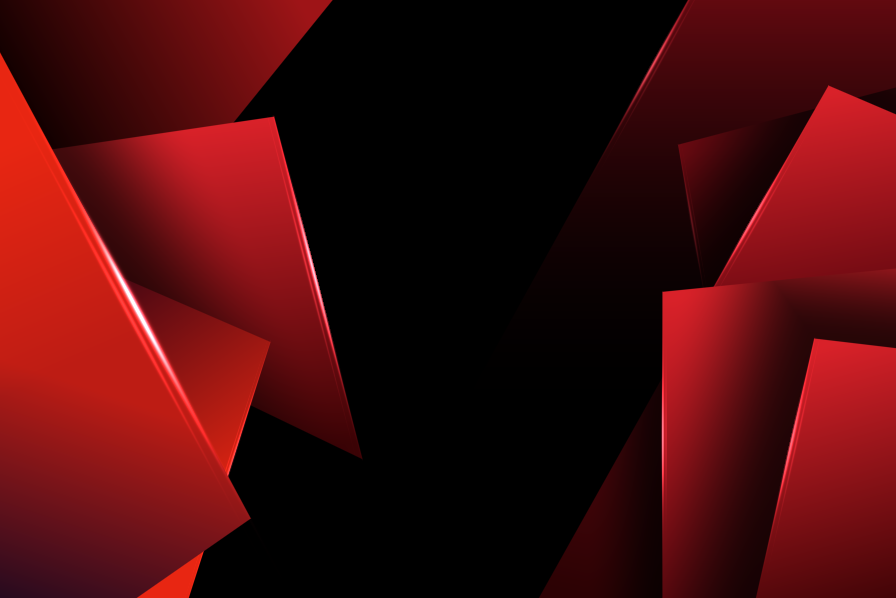
Reproduce this background procedurally as a Shadertoy shader.

```glsl
// Overlapping glossy red panels with lit edges at both sides of a black field.

const vec3 CRIMSON = vec3(0.85, 0.13, 0.16);
const vec3 WINE    = vec3(0.44, 0.04, 0.07);
const vec3 EMBER   = vec3(0.23, 0.01, 0.02);
const vec3 ORANGE  = vec3(0.91, 0.15, 0.07);
const vec3 SCARLET = vec3(0.74, 0.11, 0.08);
const vec3 PLUM    = vec3(0.15, 0.04, 0.12);
const vec3 PINK    = vec3(1.00, 0.20, 0.28);

// Signed distance to the line a-b, positive on its left side.
float side(vec2 p, vec2 a, vec2 b) {
    vec2 e = normalize(b - a);
    return dot(p - a, vec2(-e.y, e.x));
}

// Distance bound of a convex quad with clockwise corners.
float quad(vec2 p, vec2 a, vec2 b, vec2 c, vec2 d) {
    return max(max(side(p, a, b), side(p, b, c)),
               max(side(p, c, d), side(p, d, a)));
}

// Linear parameter from 0 at a to 1 at b.
float ramp(vec2 p, vec2 a, vec2 b) {
    vec2 e = b - a;
    return clamp(dot(p - a, e) / dot(e, e), 0.0, 1.0);
}

// Light left beside a panel that lies d away.
float shade(float d, float width, float strength) {
    return 1.0 - strength * (1.0 - smoothstep(0.0, width, d));
}

vec3 cover(vec3 below, vec3 paint, float d, float pixel) {
    return mix(below, paint, 1.0 - smoothstep(-0.5 * pixel, 0.5 * pixel, d));
}

// Tapered highlight along a-b with a fainter parallel line inside.
vec3 glint(vec2 p, vec2 a, vec2 b, float width, float power) {
    float along = dot(p - 0.5 * (a + b), normalize(b - a)) / (0.5 * length(b - a));
    float taper = exp(-2.5 * along * along);
    float depth = -side(p, a, b);
    float w = width * (0.35 + 0.65 * taper);
    float edge = exp(-pow((depth - 0.3 * width) / w, 2.0));
    float inner = exp(-pow((depth - 3.0 * width) / (0.6 * w), 2.0));
    float glow = power * taper * (edge + 0.3 * inner);
    return PINK * glow + vec3(0.6) * glow * glow * taper;
}

void mainImage(out vec4 fragColor, in vec2 fragCoord) {
    vec2 p = fragCoord / iResolution.xy * vec2(1.5, 1.0);
    float pixel = 1.5 / iResolution.y;

    // Panel outlines, left group
    float roof  = quad(p, vec2(-0.1, 1.1), vec2(0.638, 1.1), vec2(0.25, 0.621), vec2(-0.1, 0.62));
    float card  = quad(p, vec2(-0.05, 0.73), vec2(0.459, 0.805), vec2(0.607, 0.232), vec2(0.1, 0.476));
    float fold  = quad(p, vec2(0.1, 0.581), vec2(0.453, 0.428), vec2(0.284, -0.1), vec2(0.1, -0.1));
    float blade = quad(p, vec2(-0.1, 1.098), vec2(0.42, 0.133), vec2(0.085, -0.1), vec2(-0.1, -0.1));

    // Panel outlines, right group
    float veil  = quad(p, vec2(1.207, 1.1), vec2(1.6, 1.1), vec2(1.6, 0.2), vec2(0.709, 0.2));
    float wedge = quad(p, vec2(1.109, 0.369), vec2(1.15, 0.369), vec2(1.15, -0.1), vec2(0.846, -0.1));
    float back  = quad(p, vec2(1.135, 0.758), vec2(1.6, 0.88), vec2(1.6, 0.5), vec2(1.18, 0.5));
    float tilt  = quad(p, vec2(1.387, 0.857), vec2(1.6, 0.766), vec2(1.6, 0.5), vec2(1.183, 0.5));
    float slab  = quad(p, vec2(1.109, 0.512), vec2(1.6, 0.561), vec2(1.6, -0.1), vec2(1.109, -0.1));
    float front = quad(p, vec2(1.363, 0.434), vec2(1.6, 0.406), vec2(1.6, -0.1), vec2(1.243, -0.1));

    vec3 col = vec3(0.0);
    vec3 paint;

    // Left group, back to front
    paint = mix(vec3(0.07, 0.0, 0.0), vec3(0.62, 0.08, 0.09), ramp(p, vec2(0.08, 0.76), vec2(0.5, 1.0)));
    col = cover(col, paint, roof, pixel);

    paint = mix(EMBER, CRIMSON, ramp(p, vec2(0.52, 0.25), vec2(0.45, 0.8)));
    col = cover(col, paint * shade(blade, 0.22, 0.7), card, pixel);
    col += glint(p, vec2(0.459, 0.805), vec2(0.59, 0.298), 0.0035, 0.95) * step(card, pixel);

    paint = mix(vec3(0.3, 0.03, 0.07), ORANGE, ramp(p, vec2(0.215, 0.53), vec2(0.45, 0.2)));
    col = cover(col, paint, fold, pixel);
    col += glint(p, vec2(0.453, 0.428), vec2(0.316, 0.0), 0.002, 0.45) * step(fold, pixel);

    paint = mix(PLUM, SCARLET, ramp(p, vec2(0.0), vec2(0.12, 0.36)));
    paint = mix(paint, ORANGE, ramp(p, vec2(0.15, 0.4), vec2(0.0, 0.75)));
    col = cover(col, paint, blade, pixel);
    col += glint(p, vec2(0.078, 0.767), vec2(0.382, 0.203), 0.006, 1.2);

    // Right group, back to front
    float fade = ramp(p, vec2(1.1, 0.3), vec2(1.1, 1.05));
    col = cover(col, WINE * fade * fade, veil, pixel);
    col += glint(p, vec2(1.01, 0.743), vec2(1.18, 1.05), 0.003, 0.5) * step(veil, pixel);

    paint = mix(EMBER, WINE, ramp(p, vec2(1.0, 0.0), vec2(1.08, 0.35)));
    col = cover(col, paint * 0.75 * shade(slab, 0.13, 0.75), wedge, pixel);

    paint = mix(EMBER, WINE, ramp(p, vec2(1.18, 0.5), vec2(1.14, 0.74)));
    col = cover(col, paint * shade(tilt, 0.2, 0.8), back, pixel);
    col += glint(p, vec2(1.18, 0.5), vec2(1.135, 0.758), 0.002, 0.2) * step(back, pixel);

    paint = mix(WINE, CRIMSON, ramp(p, vec2(1.43, 0.52), vec2(1.37, 0.84)));
    col = cover(col, paint, tilt, pixel);
    col += glint(p, vec2(1.183, 0.5), vec2(1.335, 0.766), 0.003, 0.6) * step(tilt, pixel);

    paint = mix(WINE, CRIMSON, ramp(p, vec2(1.2, 0.0), vec2(1.12, 0.5)));
    col = cover(col, paint * shade(front, 0.24, 0.8), slab, pixel);
    col += glint(p, vec2(1.109, 0.08), vec2(1.109, 0.46), 0.002, 0.75) * step(slab, pixel);

    paint = mix(EMBER, CRIMSON, ramp(p, vec2(1.5, -0.02), vec2(1.38, 0.42)));
    col = cover(col, paint, front, pixel);
    col += glint(p, vec2(1.285, 0.085), vec2(1.363, 0.434), 0.003, 0.6) * step(front, pixel);

    fragColor = vec4(min(col, 1.0), 1.0);
}
```
